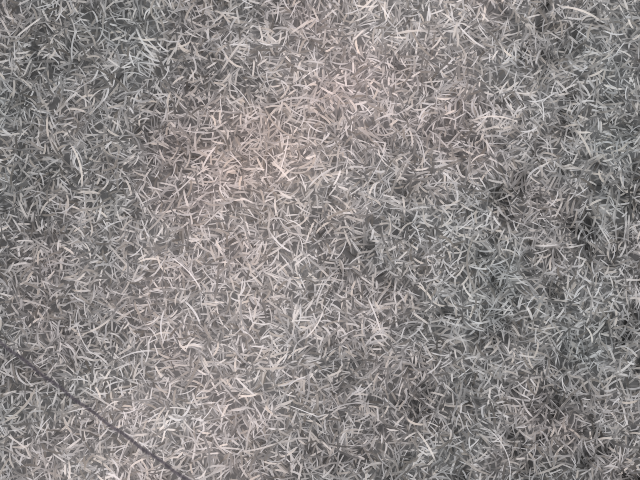
A Shadertoy shader for this texture:

```glsl
vec4 hash4(vec2 p) {
    vec4 q = fract(p.xyxy * vec4(0.1031, 0.1030, 0.0973, 0.1099));
    q += dot(q, q.wzxy + 33.33);
    return fract((q.xxyz + q.yzzw) * q.zywx);
}

mat2 rotation(float angle) {
    float c = cos(angle), s = sin(angle);
    return mat2(c, s, -s, c);
}

// Cellular noise: soft round gaps of random depth
float gaps(vec2 p) {
    vec2 base = floor(p);
    float depth = 0.0;
    for (int y = -1; y <= 1; y++)
    for (int x = -1; x <= 1; x++) {
        vec2 cell = base + vec2(x, y);
        vec4 rnd = hash4(cell + 71.0);
        float radius = 0.35 + 0.5 * rnd.w;
        float d = length(p - cell - rnd.xy);
        depth = max(depth, rnd.z * (1.0 - smoothstep(0.05, radius, d)));
    }
    return depth;
}

// Layered sines for slow drifts of tone and tint
float drift(vec2 p) {
    float sum = 0.0, weight = 0.5;
    for (int i = 0; i < 4; i++) {
        p = rotation(1.1) * p * 1.7 + 2.3;
        sum += weight * sin(p.x + 1.3 * sin(p.y)) * cos(p.y * 0.9);
        weight *= 0.7;
    }
    return sum;
}

// One layer of bent, tapered blades, one per cell
void layBlades(inout vec3 colour, vec2 p, float size, float layer, float density,
               float tone, vec3 tint) {
    vec2 grid = rotation(layer * 2.4) * p / size + layer * 17.3 + 40.0;
    vec2 base = floor(grid);
    for (int y = -1; y <= 1; y++)
    for (int x = -1; x <= 1; x++) {
        vec2 cell = base + vec2(x, y);
        vec4 rnd = hash4(cell + layer * 31.7);
        vec4 look = hash4(cell * 1.7 + layer * 13.1 + 9.0);
        vec2 d = rotation(rnd.z * 6.2832) * (grid - cell - rnd.xy);
        d.y += (look.x - 0.5) * 0.8 * d.x * d.x;
        float reach = mix(0.4, 0.92, rnd.w);
        float taper = 1.0 - smoothstep(0.5 * reach, reach, abs(d.x));
        float halfWidth = mix(0.0009, 0.0021, look.y) * (0.5 + 0.5 * taper);
        float cover = 1.0 - smoothstep(halfWidth - 0.0009, halfWidth + 0.0013, abs(d.y) * size);
        cover *= taper * step(look.w, density) * 0.92;
        float shade = tone + (look.z - 0.5) * 0.46;
        vec3 straw = mix(vec3(1.0), vec3(1.04, 1.0, 0.95), look.x * look.y);
        colour = mix(colour, shade * tint * straw, cover);
    }
}

void mainImage(out vec4 fragColor, in vec2 fragCoord) {
    vec2 p = fragCoord / iResolution.y;

    // Pale dry swathe leaning across darker turf
    float slow = drift(p * 3.0);
    float offset = p.x - 0.3 - 0.5 * p.y + 0.08 * slow;
    float pale = exp(-offset * offset / 0.1);
    float right = smoothstep(0.55, 1.05, p.x + 0.1 * slow);

    // Tufts and shadowed gaps
    vec2 warped = p + 0.018 * vec2(sin(p.y * 43.0 + 2.0 * sin(p.x * 31.0)),
                                   sin(p.x * 47.0 + 2.0 * sin(p.y * 37.0)));
    float holes = gaps(warped * 15.0) * (0.3 + 0.7 * right) * (1.0 - 0.6 * pale);
    holes += 0.35 * gaps(warped * 33.0 + 8.0) * (0.5 + 0.5 * right);
    float tone = 0.495 + 0.125 * pale + 0.03 * right;
    tone += 0.045 * drift(p * 11.0 + 4.0) - 0.2 * holes;

    // Faint tints: green in the turf, brown in the dry part
    float hue = drift(p * 5.0 + 7.0);
    vec3 tint = mix(vec3(1.0, 0.995, 1.005), vec3(1.03, 0.985, 0.985), pale);
    tint += vec3(0.02, -0.008, -0.012) * hue;
    vec2 brownSpot = p - vec2(0.54, 0.67);
    tint += vec3(0.03, -0.01, -0.03) * exp(-dot(brownSpot, brownSpot) / 0.015);

    // Ground, then short blades from deep to high, then sparse stalks
    vec3 colour = (tone - 0.17) * tint;
    for (int i = 0; i < 16; i++) {
        float layer = float(i);
        float size = mix(0.024, 0.04, fract(layer * 0.618)) * (1.0 - 0.0 * layer);
        float height = (layer / 15.0 - 0.5) * 0.14;
        layBlades(colour, p, size, layer, 1.0, tone + height + 0.025, tint);
    }
    for (int i = 0; i < 2; i++)
        layBlades(colour, p, 0.075, 20.0 + float(i), 0.15 + 0.35 * pale, tone + 0.12, tint);

    // Dark cord across the lower left corner
    float cordLine = 0.288 - 0.74 * p.x - 0.12 * p.x * (0.37 - p.x);
    float cordDistance = abs(p.y - cordLine + 0.0015 * sin(p.x * 90.0)) / 1.24;
    float cord = 1.0 - smoothstep(0.001, 0.0055, cordDistance);
    colour = mix(colour, vec3(0.3, 0.28, 0.31), 0.7 * cord);

    fragColor = vec4(clamp(colour, 0.0, 1.0), 1.0);
}
```
